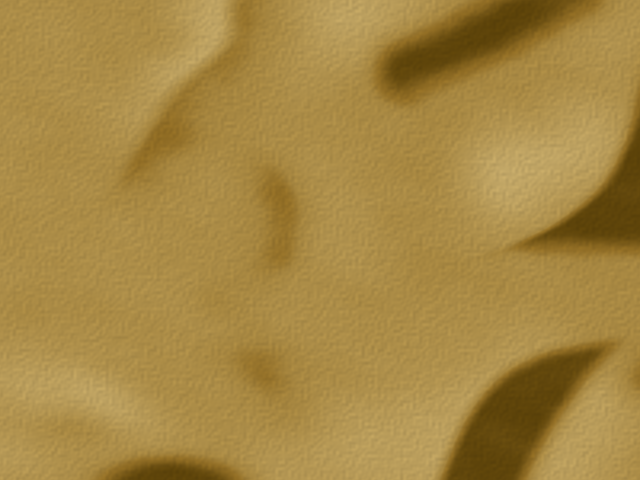
Reproduce this texture procedurally as a Shadertoy shader.

```glsl
// Draws soft ochre cloth or sand with shadowed folds and an embossed fine grain.
#define DARK  vec3(0.36, 0.26, 0.035)
#define BROWN vec3(0.57, 0.43, 0.145)
#define BASE  vec3(0.655, 0.53, 0.255)
#define LIGHT vec3(0.765, 0.66, 0.41)
#define GRAIN_SCALE 150.0
#define GRAIN_DEPTH 0.075
#define MOTTLE_SCALE 9.0
#define MOTTLE_DEPTH 0.26

float hash(vec2 cell) {
    uvec2 q = uvec2(ivec2(cell)) * uvec2(1597u, 3812u);
    uint n = (q.x ^ (q.y + 7919u)) * 74759u;
    n = (n ^ (n >> 15)) * 48271u;
    n ^= n >> 13;
    return float(n & 65535u) / 65535.0;
}

float noise(vec2 p) {
    vec2 i = floor(p), f = fract(p);
    f = f * f * (3.0 - 2.0 * f);
    return mix(mix(hash(i), hash(i + vec2(1, 0)), f.x),
               mix(hash(i + vec2(0, 1)), hash(i + vec2(1, 1)), f.x), f.y);
}

float fbm(vec2 p) {
    float sum = 0.0, amp = 0.5;
    for (int i = 0; i < 5; i++) {
        sum += amp * noise(p);
        p = mat2(1.6, 1.2, -1.2, 1.6) * p + 17.0;
        amp *= 0.5;
    }
    return sum;
}

// Soft step centred on an edge
float rise(float edge, float soft, float x) {
    return smoothstep(edge - soft, edge + soft, x);
}

float bell(float x, float width) {
    return exp(-x * x / (width * width));
}

// Rotated elliptical glow
float blob(vec2 p, vec2 centre, vec2 radii, float angle) {
    float c = cos(angle), s = sin(angle);
    vec2 q = mat2(c, -s, s, c) * (p - centre) / radii;
    return exp(-dot(q, q));
}

float segmentDistance(vec2 p, vec2 a, vec2 b) {
    vec2 d = b - a;
    return length(p - a - d * clamp(dot(p - a, d) / dot(d, d), 0.0, 1.0));
}

// Height tone: -1 is deep shadow, 0 is base, 1 is highlight
float foldTone(vec2 p) {
    // Broad highlights
    float t = 0.75 * blob(p, vec2(0.75, 0.98), vec2(0.15, 0.11), 0.4);
    t += 0.85 * blob(p, vec2(1.05, 0.63), vec2(0.10, 0.11), 0.3);
    t += 0.75 * blob(p, vec2(1.21, 0.69), vec2(0.12, 0.10), 0.7);
    t += 0.50 * blob(p, vec2(0.07, 0.20), vec2(0.20, 0.06), -0.2);
    t += 0.35 * blob(p, vec2(0.24, 0.15), vec2(0.13, 0.05), -0.6);
    t += 0.35 * blob(p, vec2(0.00, 0.05), vec2(0.12, 0.08), 0.0);
    t += 0.45 * blob(p, vec2(0.76, 0.07), vec2(0.24, 0.10), 0.3);
    t += 0.20 * blob(p, vec2(0.71, 0.53), vec2(0.08, 0.13), 0.0);
    t += 0.30 * blob(p, vec2(1.30, 0.93), vec2(0.14, 0.10), 0.5);

    // Faint brown hollows
    t -= 0.24 * blob(p, vec2(0.45, 0.38), vec2(0.05, 0.035), 0.0);
    t -= 0.30 * blob(p, vec2(0.53, 0.25), vec2(0.08, 0.06), -0.6);
    t -= 0.28 * blob(p, vec2(0.59, 0.16), vec2(0.09, 0.06), -0.8);
    t -= 0.22 * blob(p, vec2(0.13, 0.11), vec2(0.10, 0.035), 0.0);

    // Winding ridge, upper left
    float ridge = p.x - 0.205 - 0.62 * (p.y - 0.58) - 0.055 * bell(p.y - 0.91, 0.07);
    float shade = rise(0.012, 0.03, ridge) * bell(ridge, 0.135) * rise(0.60, 0.07, p.y);
    t += 0.75 * (1.0 - rise(0.0, 0.025, ridge)) * bell(ridge + 0.02, 0.075) * rise(0.79, 0.15, p.y);
    t -= shade * (0.43 + 0.20 * bell(p.y - 0.70, 0.05));

    // Central crescent
    float crescent = p.x - 0.642 + 2.5 * (p.y - 0.53) * (p.y - 0.53);
    t -= 0.48 * bell(crescent + 0.045, crescent > -0.045 ? 0.04 : 0.065)
       * rise(0.43, 0.05, p.y) * (1.0 - rise(0.66, 0.07, p.y));

    // Curved band, lower right
    float decay = exp(-(p.x - 0.911) / 0.10);
    float top = (0.30 * (1.0 - decay) - p.y) / sqrt(1.0 + 9.0 * decay * decay);
    float side = p.x - 1.10 - 0.42 * p.y - 0.9 * p.y * p.y;
    t += 0.48 * bell(top, 0.09) * (1.0 - rise(0.0, 0.02, top)) * (1.0 - rise(1.18, 0.15, p.x));
    t += 0.65 * rise(0.01, 0.04, side) * bell(side - 0.04, 0.15) * (1.0 - rise(0.23, 0.07, p.y));
    t -= 0.75 * blob(p, vec2(1.34, 0.21), vec2(0.06, 0.05), 0.5);
    t = mix(t, -0.82, rise(0.008, 0.024, top) * (1.0 - rise(-0.01, 0.035, side)));

    // Sharp slope, right side
    float slope = p.x - 1.03 - 0.30 * (1.0 - exp(-(p.y - 0.48) / 0.11));
    float cover = rise(0.012, 0.028, slope) * rise(0.485, 0.04, p.y) * (1.0 - rise(0.83, 0.12, p.y));
    t = mix(t, -0.88, cover);

    // Diagonal trough at the top and mound at the bottom
    float trough = segmentDistance(p, vec2(0.84, 0.855), vec2(1.21, 1.02));
    t = mix(t, -0.90, (1.0 - smoothstep(0.005, 0.105, trough)) * (1.0 - 0.35 * rise(1.18, 0.12, p.x)));
    float mound = length((p - vec2(0.36, -0.02)) / vec2(0.22, 0.095));
    return mix(t, -0.88, 1.0 - smoothstep(0.35, 1.05, mound));
}

void mainImage(out vec4 fragColor, in vec2 fragCoord) {
    vec2 p = fragCoord / iResolution.y;
    float tone = foldTone(p);

    // Slanted cloudy mottling
    vec2 slant = vec2(p.x - 0.5 * p.y, 1.8 * p.y + 0.7 * p.x);
    tone += MOTTLE_DEPTH * (fbm(slant * MOTTLE_SCALE + 20.0) - 0.5);

    vec3 color = mix(BASE, LIGHT, clamp(tone, 0.0, 1.0));
    color = mix(color, BROWN, smoothstep(0.0, 0.42, -tone));
    color = mix(color, DARK, smoothstep(0.32, 0.95, -tone));

    // Grain lit from the upper left
    vec2 g = p * GRAIN_SCALE + 40.0;
    float relief = noise(g + vec2(0.35, -0.35)) - noise(g - vec2(0.35, -0.35));
    color *= 1.0 - GRAIN_DEPTH * relief;
    fragColor = vec4(color, 1.0);
}
```
